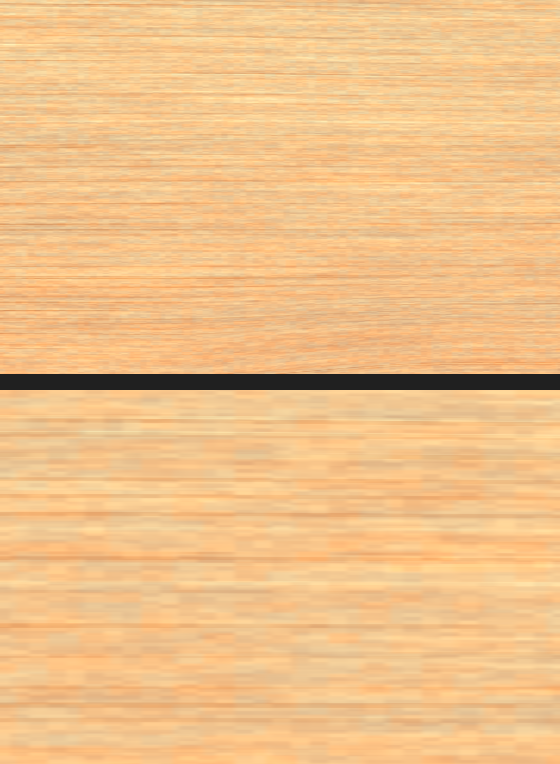
Top, the full canvas; bottom, a detail of the centre.
Give the GLSL for this texture, as a Shadertoy shader.

```glsl
#define BASE_COLOR vec3(0.960, 0.771, 0.551)
#define TOP_TINT vec3(0.000, 0.030, 0.030)
#define LIGHT_AXIS vec3(0.080, 0.088, 0.052)
#define WARM_AXIS vec3(0.065, -0.038, -0.090)
#define DARK_VEIN vec3(0.070, 0.150, 0.165)
#define PALE_VEIN vec3(0.022, 0.066, 0.060)
#define GRAIN_CONTRAST 1.1
#define FLECK_CONTRAST 0.64
#define MOTTLE_CONTRAST 0.75
#define VEIN_WIDTH 0.0019
#define VEIN_ROWS 34.0

// Integer hash of a lattice point, 0 to 1
float hash(vec2 cell) {
    uvec2 q = uvec2(ivec2(cell) + 4096);
    uint h = q.x * 1597334677u ^ q.y * 3812015801u;
    h = (h ^ (h >> 16)) * 2246822519u;
    h = (h ^ (h >> 13)) * 3266489917u;
    h ^= h >> 16;
    return float(h >> 8) / 16777216.0;
}

// Value noise centred on zero; crisp narrows the blend between cells
float noise(vec2 p, float crisp) {
    vec2 i = floor(p), f = fract(p);
    f = smoothstep(0.5 * crisp, 1.0 - 0.5 * crisp, f);
    float low = mix(hash(i), hash(i + vec2(1, 0)), f.x);
    float high = mix(hash(i + vec2(0, 1)), hash(i + vec2(1, 1)), f.x);
    return mix(low, high, f.y) - 0.5;
}

// Gentle bending of the fibres, rising to the right near the bottom
vec2 bendFibres(vec2 p) {
    float rise = 0.045 * smoothstep(0.4, 1.25, p.x) * smoothstep(0.32, 0.02, p.y);
    float fall = 0.012 * p.x * smoothstep(0.5, 1.0, p.y);
    float wave = 0.008 * noise(p * vec2(1.8, 3.0) + 7.0, 0.0);
    return vec2(p.x, p.y - rise + fall + wave);
}

// Long fine fibres, strongest in the thinnest octaves
float fibreGrain(vec2 p) {
    float sum = 0.0, weight = 0.22;
    vec2 scale = vec2(0.8, 20.0);
    for (int i = 0; i < 4; i++) {
        sum += weight * noise(p * scale + float(i) * 31.7, 0.3);
        scale *= vec2(1.8, 2.2);
        weight *= 1.35;
    }
    return sum;
}

// One thin vein per row, sharp above with a soft shade below, fading along x
float veins(vec2 p, float rows, float seed, float density) {
    float row = floor(p.y * rows);
    float centre = (row + mix(0.45, 0.8, hash(vec2(row, seed)))) / rows;
    float pixel = 1.0 / iResolution.y;
    float d = p.y - centre;
    float width = VEIN_WIDTH * mix(0.5, 1.2, hash(vec2(row, seed + 1.0)));
    float core = 1.0 - smoothstep(width - 0.5 * pixel, width + 0.5 * pixel, abs(d));
    float shade = 0.24 * smoothstep(-0.4 / rows, 0.0, d) * step(d, 0.0);
    float strength = hash(vec2(row, seed + 2.0));
    float presence = step(strength, density) * mix(0.35, 1.0, strength / density);
    float along = noise(vec2(p.x * 1.6, row * 5.0 + seed), 0.0);
    along += 0.3 * noise(vec2(p.x * 22.0, row + seed), 0.2);
    return max(core, shade) * presence * smoothstep(-0.45, 0.25, along);
}

void mainImage(out vec4 fragColor, in vec2 fragCoord) {
    vec2 p = fragCoord / iResolution.y;
    vec2 fibre = bendFibres(p);

    // Broad tone: yellower at the top, rosier at the bottom
    vec3 color = BASE_COLOR + TOP_TINT * (1.7 * p.y - 0.75);
    color += LIGHT_AXIS * 0.30 * noise(fibre * vec2(1.1, 8.0) + 50.0, 0.0);
    color += WARM_AXIS * 0.25 * noise(fibre * vec2(1.3, 13.0) + 130.0, 0.0);

    // Fibres vary in lightness and in warmth
    color += LIGHT_AXIS * GRAIN_CONTRAST * fibreGrain(fibre);
    color += WARM_AXIS * 0.62 * noise(fibre * vec2(2.2, 90.0) + 90.0, 0.4);

    // Short crisp flecks at two sizes and faint colour mottling
    float flecks = 0.8 * noise(fibre * vec2(22.0, 150.0) + 11.0, 0.5);
    flecks += noise(fibre * vec2(60.0, 300.0) + 61.0, 0.5);
    float mottle = noise(p * vec2(36.0, 110.0) + 23.0, 0.7);
    color += LIGHT_AXIS * FLECK_CONTRAST * flecks;
    color += WARM_AXIS * MOTTLE_CONTRAST * mottle;

    // Darker veins, stronger on the left, and pale ones in the upper half
    float leftBias = mix(1.1, 0.7, smoothstep(0.1, 1.1, p.x));
    float dark = veins(fibre, VEIN_ROWS, 3.0, 0.65);
    dark += 0.65 * veins(fibre + 0.013, VEIN_ROWS * 2.1, 17.0, 0.6);
    float pale = veins(fibre + 0.007, VEIN_ROWS * 1.8, 41.0, 0.65);
    color -= DARK_VEIN * leftBias * dark;
    color += PALE_VEIN * pale * mix(0.6, 1.4, smoothstep(0.3, 0.8, p.y));

    fragColor = vec4(clamp(color, 0.0, 1.0), 1.0);
}
```
